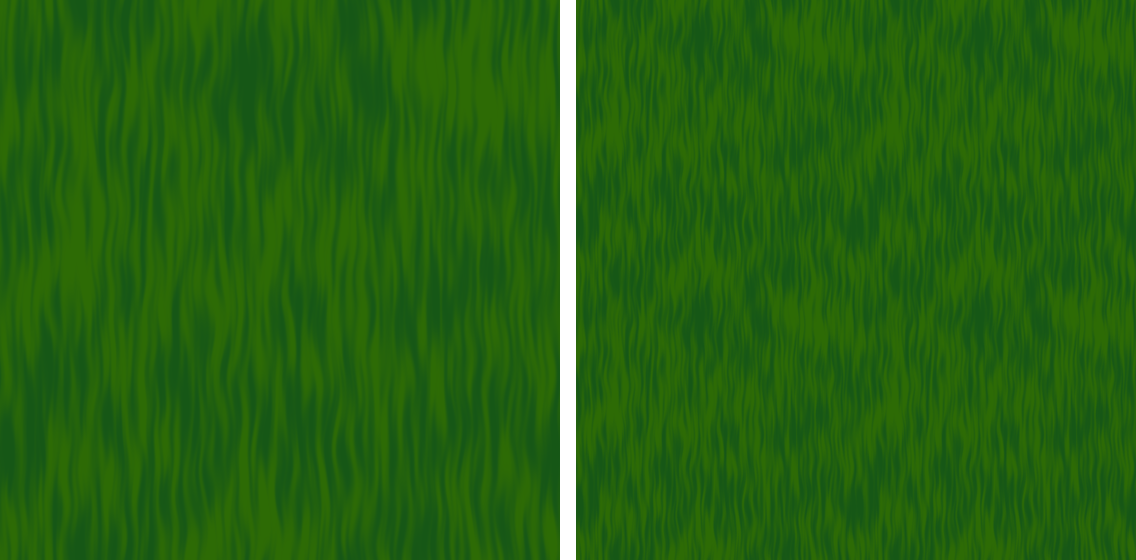
Left, the tile; right, the same tile 2 across and 2 down.
Write a WebGL 2 fragment shader that draws this texture.

```glsl
#version 300 es
precision highp float;
// Dense upright grass: thin wavering blades of light green over dark green,
// gathered into soft clumps. Stretched, wrapping gradient noise forms both the
// blades and the clumps; each noise column is shifted to avoid visible rows.

uniform vec2 u_resolution;
out vec4 fragColor;

const float TAU = 6.2831853;
const vec3 SHADE_GREEN = vec3(0.088, 0.342, 0.088);
const vec3 BLADE_GREEN = vec3(0.178, 0.418, 0.020);

// Integer hash of a lattice cell, from 0 to 1
float hash(vec2 cell, float seed) {
    uvec3 q = uvec3(cell.x, cell.y, seed);
    uint h = q.x * 1597334673u ^ q.y * 3812015801u ^ q.z * 2798796415u;
    h = (h ^ (h >> 16)) * 2146121005u;
    h = (h ^ (h >> 15)) * 2221713035u;
    h ^= h >> 16;
    return float(h >> 8) / 16777216.0;
}

float fade(float t) {
    return t * t * t * (t * (t * 6.0 - 15.0) + 10.0);
}

// Contribution of one wrapped lattice point
float gradientDot(vec2 cell, vec2 offset, vec2 period, float seed) {
    float angle = TAU * hash(mod(cell, period), seed);
    return dot(vec2(cos(angle), sin(angle)), offset);
}

// Noise along one lattice column, with its own vertical shift
float columnNoise(float column, float dx, float y, vec2 period, float seed) {
    float wrapped = mod(column, period.x);
    float shifted = y + period.y * hash(vec2(wrapped, 0.0), seed + 50.0);
    float row = floor(shifted);
    float dy = shifted - row;
    float below = gradientDot(vec2(wrapped, row), vec2(dx, dy), period, seed);
    float above = gradientDot(vec2(wrapped, row + 1.0), vec2(dx, dy - 1.0), period, seed);
    return mix(below, above, fade(dy));
}

// Gradient noise with a whole number of cells per tile
float tiledNoise(vec2 uv, vec2 period, float seed) {
    vec2 p = uv * period;
    float column = floor(p.x);
    float dx = p.x - column;
    float left = columnNoise(column, dx, p.y, period, seed);
    float right = columnNoise(column + 1.0, dx - 1.0, p.y, period, seed);
    return mix(left, right, fade(dx));
}

// Sideways sway that keeps the blades from being straight
vec2 sway(vec2 uv, float amount) {
    return uv + vec2(amount * tiledNoise(uv, vec2(14.0, 9.0), 1.0), 0.0);
}

// Light share of the grass: clumps, main blades and fine fibres
float grassTone(vec2 uv) {
    float clumps = tiledNoise(uv, vec2(10.0, 5.0), 2.0);
    float blades = tiledNoise(uv, vec2(72.0, 7.0), 3.0);
    float fibres = tiledNoise(uv, vec2(128.0, 9.0), 4.0);
    float tone = 0.52 + 0.8 * clumps + 0.95 * blades + 0.4 * fibres;
    return smoothstep(0.0, 1.0, tone);
}

void main() {
    vec2 uv = gl_FragCoord.xy / u_resolution;
    float tone = grassTone(sway(uv, 0.014));
    fragColor = vec4(mix(SHADE_GREEN, BLADE_GREEN, tone), 1.0);
}
```
